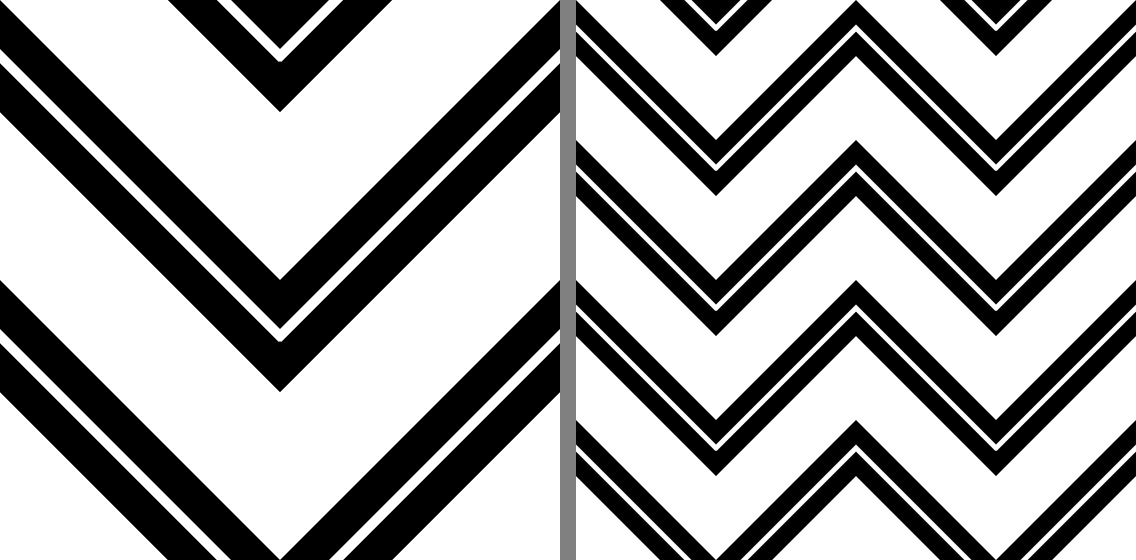
Left, the tile; right, the same tile 2 across and 2 down.
Give the GLSL for this pattern, as a Shadertoy shader.

```glsl
#define COLUMNS 1.0       // chevrons across
#define ROWS 2.0          // chevrons down
#define BAND_CENTER 0.2005 // band middle, in row heights below the row top
#define BAND_WIDTH 0.401  // vertical thickness, in row heights
#define LINE_WIDTH 0.051  // inner line, in row heights
#define LINE_TIP 0.0195   // where the line's lower point is cut flat
#define INK vec3(0.0)
#define PAPER vec3(1.0)

// Antialiased coverage of the region where dist is negative
float coverage(float dist, float pixel) {
    return clamp(0.5 - dist / pixel, 0.0, 1.0);
}

void mainImage(out vec4 fragColor, in vec2 fragCoord) {
    vec2 uv = fragCoord / iResolution.xy;

    // Fold each column about its axis so that diagonals become chevrons
    float side = ROWS * abs(fract(uv.x * COLUMNS) - 0.5) / COLUMNS;

    // Signed offset below the nearest band's middle, in row heights
    float offset = fract(side - ROWS * uv.y - BAND_CENTER + 0.5) - 0.5;
    float pixel = ROWS * length(1.0 / iResolution.xy);

    // Black band with a thin light line along its middle
    float band = coverage(abs(offset) - 0.5 * BAND_WIDTH, pixel);
    float lineDist = max(abs(offset) - 0.5 * LINE_WIDTH, offset - side - LINE_TIP);
    float ink = band * (1.0 - coverage(lineDist, pixel));

    fragColor = vec4(mix(PAPER, INK, ink), 1.0);
}
```
